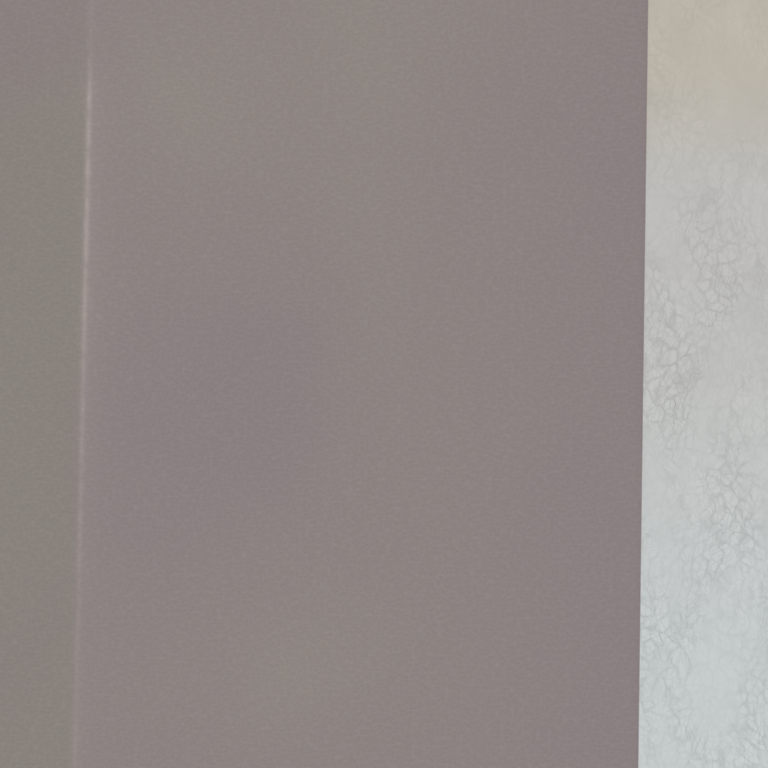
A Shadertoy shader for this texture:

```glsl
const vec3 PANEL_WARM = vec3(0.560, 0.532, 0.512);
const vec3 PANEL_MAUVE = vec3(0.543, 0.501, 0.507);
const vec3 FLAP_TINT = vec3(-0.012, -0.002, -0.018);
const vec3 CREASE_LIGHT = vec3(0.090, 0.082, 0.080);
const vec3 WALL_TOP = vec3(0.735, 0.712, 0.668);
const vec3 WALL_MIDDLE = vec3(0.745, 0.742, 0.732);
const vec3 WALL_BOTTOM = vec3(0.775, 0.795, 0.795);
const vec2 EDGE_X = vec2(0.831, 0.844);    // bottom, top
const vec2 CREASE_X = vec2(0.097, 0.119);  // bottom, top
const float GRAIN_SCALE = 210.0;
const float GRAIN_STRENGTH = 0.036;
const float STROKE_STRENGTH = 0.075;

vec2 hash2(vec2 p) {
    vec3 q = fract(p.xyx * vec3(0.1031, 0.1030, 0.0973));
    q += dot(q, q.yzx + 33.33);
    return fract((q.xx + q.yz) * q.zy);
}

// Distances to the nearest two scattered cell centres.
vec2 cellular(vec2 p) {
    vec2 cell = floor(p), local = fract(p);
    vec2 nearest = vec2(8.0);
    for (int y = -1; y <= 1; y++) {
        for (int x = -1; x <= 1; x++) {
            vec2 offset = vec2(x, y);
            float d = length(offset + hash2(cell + offset) - local);
            nearest = d < nearest.x ? vec2(d, nearest.x) : vec2(nearest.x, min(nearest.y, d));
        }
    }
    return nearest;
}

// Smooth clouds from rotated, mutually bent sine layers.
float layeredSines(vec2 p) {
    float sum = 0.0, weight = 0.5;
    for (int i = 0; i < 4; i++) {
        p += 0.6 * sin(p.yx * 1.3 + float(i));
        sum += weight * sin(p.x) * cos(p.y);
        p = mat2(0.8, 0.6, -0.6, 0.8) * p * 1.8;
        weight *= 0.55;
    }
    return sum;
}

float blob(vec2 p, vec2 centre, vec2 radius) {
    vec2 q = (p - centre) / radius;
    return exp(-dot(q, q));
}

vec3 panelColor(vec2 uv, float px) {
    // Broad warm and mauve patches
    float warmth = 0.38 + 0.20 * layeredSines(uv * 9.0 + 2.0);
    warmth += 0.45 * blob(uv, vec2(0.45, 0.98), vec2(0.30, 0.20));
    warmth += 0.35 * blob(uv, vec2(0.48, 0.62), vec2(0.08, 0.22));
    warmth += 0.35 * blob(uv, vec2(0.43, 0.15), vec2(0.20, 0.14));
    warmth += 0.25 * blob(uv, vec2(0.20, 0.82), vec2(0.12, 0.14));
    warmth -= 0.30 * blob(uv, vec2(0.37, 0.54), vec2(0.12, 0.12));
    warmth -= 0.30 * blob(uv, vec2(0.25, 0.36), vec2(0.14, 0.14));
    warmth -= 0.25 * blob(uv, vec2(0.05, 0.98), vec2(0.14, 0.12));
    warmth -= 0.25 * smoothstep(0.58, 0.84, uv.x);
    vec3 color = mix(PANEL_MAUVE, PANEL_WARM, clamp(warmth, 0.0, 1.0));

    // Folded flap and the broken light along its crease
    float side = uv.x - mix(CREASE_X.x, CREASE_X.y, uv.y);
    float flapFade = 1.0 - 0.7 * smoothstep(0.8, 1.0, uv.y);
    color += FLAP_TINT * flapFade * (1.0 - smoothstep(-0.010, 0.006, side));
    float shine = 0.35 + 0.65 * smoothstep(0.15, 0.75, uv.y);
    shine *= 1.0 - 0.75 * smoothstep(0.88, 0.94, uv.y);
    float wear = 0.65 + 0.8 * (cellular(vec2(3.0, uv.y * 55.0)).x - 0.3);
    float width = 0.0025 + px;
    float ridge = exp(-side * side / (width * width));
    float halo = side > 0.0 ? exp(-side / 0.018) : exp(side / 0.005);
    color += CREASE_LIGHT * shine * (0.75 * ridge * wear + 0.32 * halo);

    // Paper grain: short level fibres over fine specks
    float fibres = cellular(uv * GRAIN_SCALE * vec2(0.45, 1.1) + 7.0).x - 0.45;
    float specks = cellular(uv * GRAIN_SCALE).x - 0.45;
    float tint = layeredSines(uv * 130.0);
    color += vec3(0.004, 0.0, -0.003) * tint;
    return color + GRAIN_STRENGTH * (0.45 * fibres + 0.55 * specks);
}

// Soft tufts: narrow dark troughs bent around a slow swirl.
float tufts(vec2 uv, float scale) {
    vec2 swirl = vec2(layeredSines(uv * scale * 0.7), layeredSines(uv * scale * 0.6 + 9.0));
    vec2 cells = cellular(uv * scale * vec2(1.5, 0.9) + 1.3 * swirl);
    float trough = 1.0 - smoothstep(0.0, 0.55, cells.y - cells.x);
    return trough * trough;
}

vec3 wallColor(vec2 uv) {
    vec3 color = mix(WALL_BOTTOM, WALL_MIDDLE, smoothstep(0.12, 0.72, uv.y));
    color = mix(color, WALL_TOP, smoothstep(0.74, 0.92, uv.y));
    color += 0.012 * layeredSines(uv * vec2(40.0, 26.0));

    // Brushed pile, clearer toward the lower part
    float strokes = 0.55 * tufts(uv, 42.0) + 0.45 * tufts(uv + 0.37, 85.0);
    float patches = smoothstep(-0.5, 0.5, layeredSines(uv * vec2(34.0, 17.0) + 4.0));
    float clarity = mix(1.0, 0.35, smoothstep(0.5, 0.92, uv.y));
    color -= STROKE_STRENGTH * (strokes - 0.15) * (0.25 + 0.75 * patches) * clarity;
    return color;
}

void mainImage(out vec4 fragColor, in vec2 fragCoord) {
    vec2 uv = fragCoord / iResolution.xy;
    float px = 1.0 / iResolution.x;
    float side = uv.x - mix(EDGE_X.x, EDGE_X.y, uv.y);

    // Panel in front of the wall, with a thin contact shade
    float wallMask = smoothstep(-px, px, side);
    vec3 panel = panelColor(uv, px) - 0.015 * exp(-abs(side) / 0.004);
    vec3 wall = wallColor(uv) - 0.015 * exp(-abs(side) / 0.003);
    fragColor = vec4(mix(panel, wall, wallMask), 1.0);
}
```
